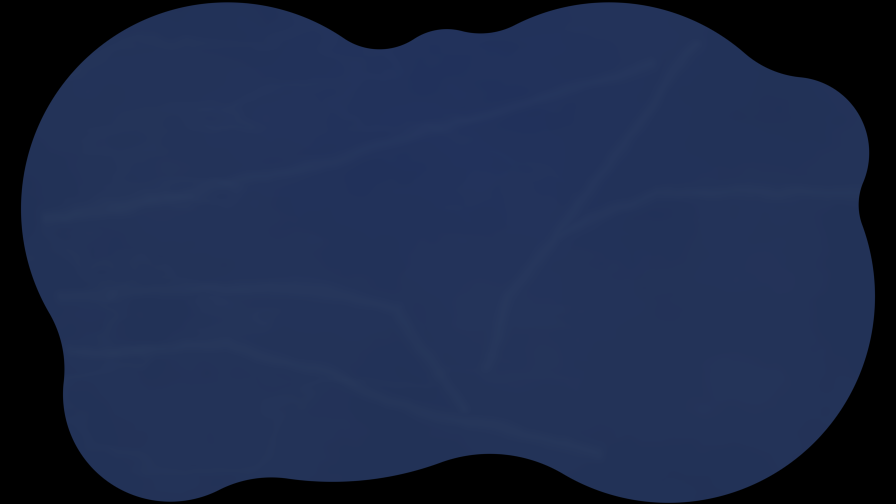
Give the GLSL for this background, as a Shadertoy shader.

```glsl
const vec3 BACKDROP = vec3(0.0);
const vec3 NAVY = vec3(0.136, 0.198, 0.343);
const vec3 BLUE_TINT = vec3(-0.002, -0.001, 0.018);
const vec3 VEIN_TINT = vec3(0.016, 0.018, 0.012);
const float MOTTLE = 0.016;
const float VEIN_WIDTH = 0.013;
const float VEIN_WARP = 0.05;

// Lobes in clockwise order: centre and radius, in units of canvas height
const int LOBES = 7;
const vec3 LOBE[LOBES] = vec3[](
    vec3(0.4514, 0.5856, 0.4097), vec3(0.8866, 0.8241, 0.1181),
    vec3(1.2083, 0.5856, 0.4097), vec3(1.5741, 0.6968, 0.1505),
    vec3(1.3264, 0.4120, 0.4097), vec3(0.6597, 0.6667, 0.6227),
    vec3(0.3380, 0.2176, 0.2130));
// Radius of the hollow between each lobe and the next
const float HOLLOW[LOBES] = float[](0.125, 0.148, 0.197, 0.1146, 0.2847, 0.228, 0.22);
const int BELLY = 5;            // only the lower cap of this lobe is used
const float BELLY_TOP = 0.456;

// Veins, four points each
const int VEIN_POINTS = 20;
const vec2 VEIN[VEIN_POINTS] = vec2[](
    vec2(0.97, 0.28), vec2(1.02, 0.42), vec2(1.18, 0.63), vec2(1.39, 0.91),
    vec2(0.14, 0.31), vec2(0.46, 0.32), vec2(0.74, 0.22), vec2(1.18, 0.09),
    vec2(0.09, 0.57), vec2(0.37, 0.61), vec2(0.65, 0.69), vec2(1.30, 0.87),
    vec2(0.12, 0.42), vec2(0.53, 0.44), vec2(0.79, 0.39), vec2(0.93, 0.19),
    vec2(1.11, 0.53), vec2(1.30, 0.62), vec2(1.50, 0.62), vec2(1.71, 0.61));

float hash(vec2 p) {
    return fract(sin(dot(p, vec2(127.1, 311.7))) * 43758.5453);
}

float noise(vec2 p) {
    vec2 i = floor(p), f = fract(p);
    f = f * f * (3.0 - 2.0 * f);
    return mix(mix(hash(i), hash(i + vec2(1, 0)), f.x),
               mix(hash(i + vec2(0, 1)), hash(i + vec2(1, 1)), f.x), f.y);
}

float fbm(vec2 p) {
    float sum = 0.0, gain = 0.5;
    for (int i = 0; i < 4; i++) {
        sum += gain * noise(p);
        p = p * 2.03 + 7.3;
        gain *= 0.5;
    }
    return sum;
}

float segment(vec2 p, vec2 a, vec2 b) {
    vec2 d = b - a;
    return length(p - a - d * clamp(dot(p - a, d) / dot(d, d), 0.0, 1.0));
}

// Signed distance to the line a-b, negative on its left
float edge(vec2 p, vec2 a, vec2 b) {
    vec2 d = normalize(b - a);
    return dot(p - a, vec2(d.y, -d.x));
}

// Fills the gap between two lobes up to a circle tangent to both
float fillet(vec2 p, vec3 a, vec3 b, float r) {
    vec2 d = b.xy - a.xy;
    float len = length(d), ra = a.z + r, rb = b.z + r;
    float along = (ra * ra - rb * rb + len * len) / (2.0 * len);
    float across = sqrt(max(ra * ra - along * along, 0.0));
    vec2 c = a.xy + (d * along + vec2(-d.y, d.x) * across) / len;
    float triangle = max(edge(p, a.xy, b.xy), max(edge(p, b.xy, c), edge(p, c, a.xy)));
    return max(triangle, r - length(p - c));
}

float blob(vec2 p) {
    float dist = 1e3;
    for (int i = 0; i < LOBES; i++) {
        float lobe = length(p - LOBE[i].xy) - LOBE[i].z;
        if (i == BELLY) lobe = max(lobe, p.y - BELLY_TOP);
        dist = min(dist, min(lobe, fillet(p, LOBE[i], LOBE[(i + 1) % LOBES], HOLLOW[i])));
    }
    return dist;
}

float veins(vec2 p) {
    p += VEIN_WARP * (vec2(fbm(p * 6.0), fbm(p * 6.0 + 31.0)) - 0.47);
    float glow = 0.0;
    for (int i = 0; i < VEIN_POINTS - 1; i++) {
        if (i % 4 == 3) continue;
        float d = segment(p, VEIN[i], VEIN[i + 1]) / VEIN_WIDTH;
        glow = max(glow, exp(-d * d));
    }
    // Fine branching, fading to the right
    float ridge = 1.0 - abs(2.0 * fbm(p * vec2(3.0, 6.0) + 4.0) - 0.95);
    float fine = smoothstep(0.9, 1.0, ridge) * smoothstep(1.5, 0.3, p.x);
    return 0.7 * glow + 0.3 * fine;
}

void mainImage(out vec4 fragColor, in vec2 fragCoord) {
    vec2 p = fragCoord / iResolution.y;
    float pixel = 1.0 / iResolution.y;

    // Surface: soft mottling, a bluer upper middle and faint veins
    vec3 color = NAVY + MOTTLE * (fbm(p * vec2(4.0, 5.0)) - 0.47);
    vec2 q = (p - vec2(0.9, 0.78)) / vec2(0.45, 0.35);
    color += BLUE_TINT * exp(-dot(q, q)) + VEIN_TINT * veins(p);

    float mask = smoothstep(0.7 * pixel, -0.7 * pixel, blob(p));
    fragColor = vec4(mix(BACKDROP, color, mask), 1.0);
}
```
